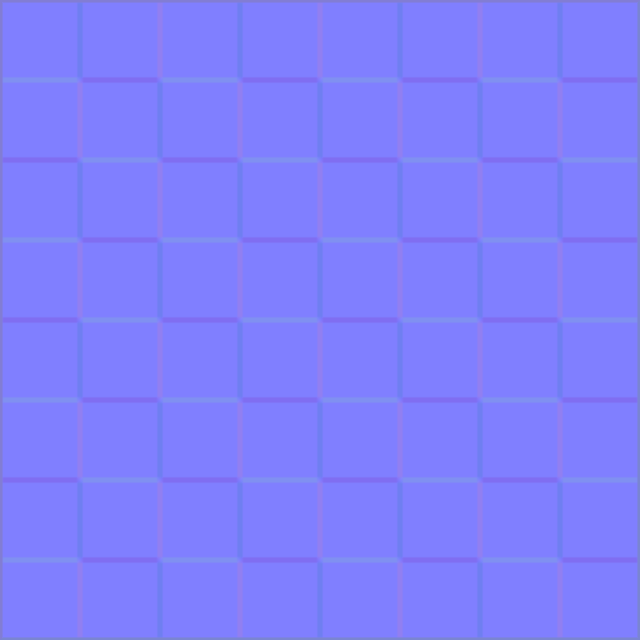
Give the GLSL for this texture map, as a WebGL 1 fragment shader.

```glsl
precision highp float;
// Tangent-space normal map of a checkerboard of raised and sunken square tiles.

uniform vec2 u_resolution;

const float TILES = 8.0;              // tiles across and down
const float BEVEL_CORE = 0.0022;      // half width of the full-strength slope
const float BEVEL_EDGE = 0.0062;      // half width where the slope has faded out
const float SLOPE_TINT = 0.065;       // red and green shift on a slope
const float SLOPE_DARKEN = 0.055;     // blue loss on a slope
const float RIM_WIDTH = 0.0040;       // outer rim thickness
const float RIM_SOFT = 0.0016;        // half width of the rim's inner fade
const vec3 FLAT_COLOR = vec3(0.502, 0.498, 1.0);
const vec3 RIM_TOP_LEFT = vec3(0.51, 0.49, 0.83);
const vec3 RIM_BOTTOM_RIGHT = vec3(0.48, 0.52, 0.82);

// Strength of the bevel at a distance from a tile boundary.
vec2 bevelBand(vec2 dist, float pixel) {
  float outer = max(BEVEL_EDGE, BEVEL_CORE + pixel);
  return 1.0 - smoothstep(BEVEL_CORE, outer, abs(dist));
}

// Red and green tilt: heights alternate, so slopes flip from tile to tile.
vec2 checkerSlope(vec2 uv, float pixel) {
  vec2 line = floor(uv * TILES + 0.5);
  vec2 dist = uv - line / TILES;
  vec2 parity = 1.0 - 2.0 * mod(line, 2.0);
  vec2 height = parity * clamp(dist / BEVEL_EDGE, -1.0, 1.0);
  vec2 inner = step(0.5, line) * step(line, vec2(TILES - 0.5));
  return parity * bevelBand(dist, pixel) * inner * height.yx;
}

// Shaded frame along the canvas boundary.
vec3 addRim(vec3 color, vec2 uv, float pixel) {
  float topLeft = min(uv.x, 1.0 - uv.y);
  float bottomRight = min(1.0 - uv.x, uv.y);
  float soft = max(RIM_SOFT, 0.5 * pixel);
  float rim = 1.0 - smoothstep(RIM_WIDTH - soft, RIM_WIDTH + soft,
                               min(topLeft, bottomRight));
  float side = smoothstep(-soft, soft, topLeft - bottomRight);
  return mix(color, mix(RIM_TOP_LEFT, RIM_BOTTOM_RIGHT, side), rim);
}

void main() {
  vec2 uv = gl_FragCoord.xy / u_resolution;
  float pixel = 1.0 / min(u_resolution.x, u_resolution.y);

  vec2 slope = checkerSlope(uv, pixel);
  float steepness = max(abs(slope.x), abs(slope.y));
  vec3 color = FLAT_COLOR - vec3(SLOPE_TINT * slope, SLOPE_DARKEN * steepness);

  gl_FragColor = vec4(addRim(color, uv, pixel), 1.0);
}
```
